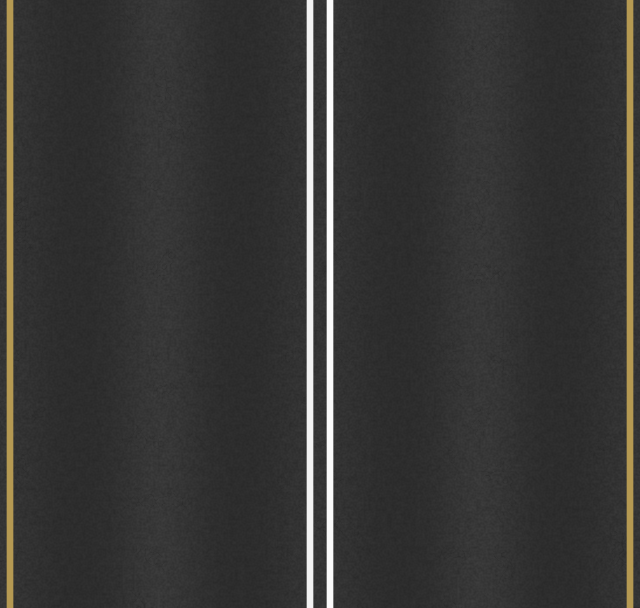
Give the GLSL for this texture, as a WebGL 1 fragment shader.

```glsl
precision highp float;

uniform vec2 u_resolution;

const float TAU = 6.2831853;

vec2 gradientAt(vec2 cell) {
  vec3 q = fract(vec3(cell.xyx) * vec3(0.1031, 0.1030, 0.0973));
  q += dot(q, q.yzx + 33.33);
  float angle = TAU * fract((q.x + q.y) * q.z);
  return vec2(cos(angle), sin(angle));
}

float gradientNoise(vec2 p) {
  vec2 cell = floor(p);
  vec2 f = fract(p);
  vec2 w = f * f * f * (f * (f * 6.0 - 15.0) + 10.0);
  float a = dot(gradientAt(cell), f);
  float b = dot(gradientAt(cell + vec2(1.0, 0.0)), f - vec2(1.0, 0.0));
  float c = dot(gradientAt(cell + vec2(0.0, 1.0)), f - vec2(0.0, 1.0));
  float d = dot(gradientAt(cell + vec2(1.0, 1.0)), f - vec2(1.0, 1.0));
  return mix(mix(a, b, w.x), mix(c, d, w.x), w.y);
}

// Octaves of fine gravel, strongest at the smallest scale
float gravel(vec2 p, float baseFrequency) {
  float sum = 0.0;
  float frequency = baseFrequency;
  float weight = 0.35;
  for (int i = 0; i < 3; i++) {
    sum += weight * gradientNoise(p * frequency + float(i) * 17.3);
    frequency *= 2.1;
    weight *= 1.6;
  }
  return sum;
}

// Thin broken lines along the zero crossings of the noise
float cracks(vec2 p, float frequency, float width) {
  float line = 1.0 - smoothstep(0.0, width, abs(gradientNoise(p * frequency)));
  float patches = smoothstep(0.0, 0.35, gradientNoise(p * frequency * 0.3 + 41.7));
  return line * patches;
}

float stripe(float x, float center, float width, float pixel) {
  return clamp((0.5 * width - abs(x - center)) / pixel + 0.5, 0.0, 1.0);
}

void main() {
  vec2 uv = gl_FragCoord.xy / u_resolution;
  vec2 p = gl_FragCoord.xy / u_resolution.x;
  float pixel = 1.0 / u_resolution.x;
  float fromCenter = abs(uv.x - 0.5);

  // Worn lane bands, brightest at lane middles and borders
  float band = 0.5 + 0.5 * cos(4.0 * TAU * uv.x);
  float laneMiddle = exp(-pow((fromCenter - 0.25) / 0.06, 2.0));
  float shade = 0.174 + 0.030 * pow(band, 1.3) + 0.012 * laneMiddle;

  // Asphalt surface
  shade += gravel(p, 62.0) * mix(0.022, 0.034, band);
  shade -= 0.020 * band * cracks(p, 75.0, 0.08);
  vec3 color = vec3(shade);

  // Painted lines
  float lineWidth = 1.0 / 96.0;
  vec3 white = vec3(mix(0.95, 0.98, step(0.5, uv.x)));
  vec3 yellow = vec3(0.71, 0.60, 0.32);
  color = mix(color, white, stripe(fromCenter, 1.5 * lineWidth, lineWidth, pixel));
  color = mix(color, yellow, stripe(fromCenter, 0.5 - 1.5 * lineWidth, lineWidth, pixel));

  gl_FragColor = vec4(color, 1.0);
}
```
